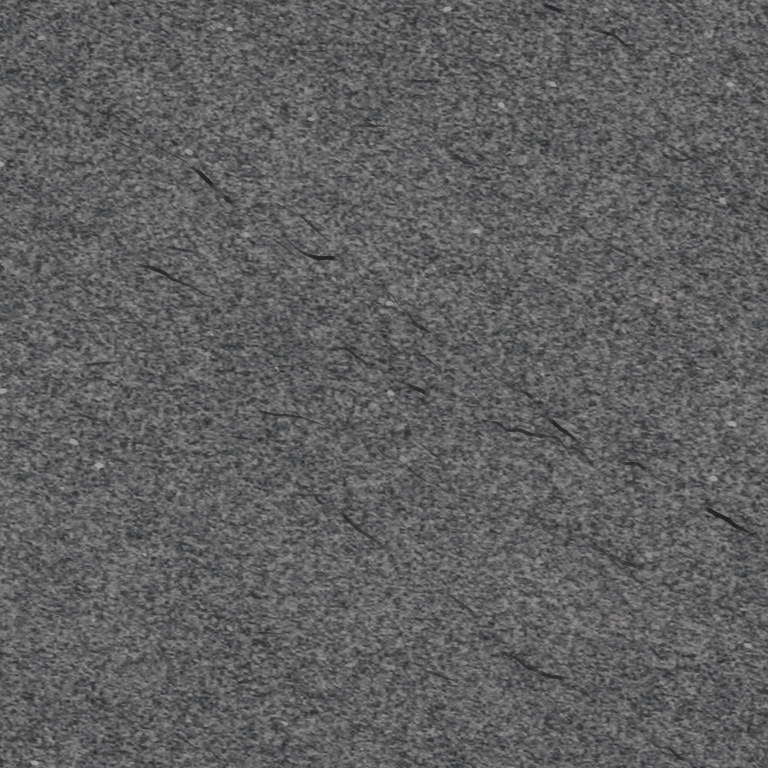
Reproduce this texture procedurally as a WebGL 2 fragment shader.

```glsl
#version 300 es
precision highp float;
// Dark grey stone: fine grain stretched along a slanted bedding direction,
// scattered pale flakes and dark pits, and broken hairline cracks that
// wander down to the right. Value noise and jittered grids build all parts.

uniform vec2 u_resolution;
out vec4 outColor;

float hash(vec2 p) {
    vec3 q = fract(p.xyx * vec3(0.1031, 0.1030, 0.0973));
    q += dot(q, q.yzx + 33.33);
    return fract((q.x + q.y) * q.z);
}

float noise(vec2 p) {
    vec2 cell = floor(p), f = fract(p);
    f = f * f * (3.0 - 2.0 * f);
    float low = mix(hash(cell), hash(cell + vec2(1, 0)), f.x);
    float high = mix(hash(cell + vec2(0, 1)), hash(cell + vec2(1, 1)), f.x);
    return mix(low, high, f.y);
}

vec2 turn(vec2 p, float angle) {
    float c = cos(angle), s = sin(angle);
    return vec2(c * p.x - s * p.y, s * p.x + c * p.y);
}

// Elongated spots, one at most per grid cell; returns their coverage.
float specks(vec2 p, float cells, float chance, vec2 halfSize, float seed, float px) {
    vec2 home = floor(p * cells);
    float cover = 0.0;
    for (int j = -1; j <= 1; j++) {
        for (int i = -1; i <= 1; i++) {
            vec2 id = home + vec2(i, j);
            vec2 key = id + seed;
            if (hash(key) > chance) continue;
            vec2 jitter = vec2(hash(key + 17.3), hash(key + 41.7));
            vec2 d = p - (id + jitter) / cells;
            d = turn(d, 0.9 * (hash(key + 63.1) - 0.5));
            d.y += 0.5 * halfSize.y * (noise(d * 250.0 + key) - 0.5);
            vec2 size = halfSize * mix(0.45, 1.2, hash(key + 87.9));
            float dist = (length(d / size) - 1.0) * size.y;
            float spot = 1.0 - smoothstep(-0.7 * px, 0.7 * px, dist);
            cover = max(cover, spot * mix(0.4, 1.0, hash(key + 5.7)));
        }
    }
    return cover;
}

// Long wandering fissures that open and close along their length.
float cracks(vec2 p, float px) {
    float cover = 0.0;
    for (int i = 0; i < 13; i++) {
        float k = float(i);
        float seed = k * 13.7 + 4.0;
        float strength = mix(0.4, 1.0, hash(vec2(seed, 2.0)));
        float x = p.x + 3.0;
        float path = (k - 6.0) * 0.108 + 0.06 * (hash(vec2(seed, 9.0)) - 0.5);
        path += p.x * 0.16 * (hash(vec2(seed, 5.0)) - 0.5);
        path += 0.045 * (noise(vec2(x * 4.0, seed)) - 0.5);
        path += 0.020 * (noise(vec2(x * 17.0, seed + 3.0)) - 0.5);
        path += 0.008 * (noise(vec2(x * 65.0, seed + 6.0)) - 0.5);
        float present = smoothstep(0.3, 0.6, noise(vec2(x * 5.0, seed + 8.0)));
        float open = smoothstep(0.45, 0.95, noise(vec2(x * 21.0, seed + 11.0)));
        float broken = smoothstep(0.2, 0.55, noise(vec2(x * 48.0, seed + 14.0)));
        float halfWidth = 0.0007 + 0.0021 * open * strength;
        float dist = abs(p.y - path);
        float line = 1.0 - smoothstep(halfWidth - 0.6 * px, halfWidth + 0.8 * px, dist);
        float halo = 0.14 * exp(-dist * 170.0);
        float depth = mix(0.5, 1.0, open) * mix(0.3, 1.0, broken);
        cover = max(cover, present * strength * max(line * depth, halo));
    }
    return cover;
}

void main() {
    float px = 1.0 / u_resolution.y;
    vec2 p = (gl_FragCoord.xy - 0.5 * u_resolution) * px;
    vec2 bed = turn(p, 0.24);
    vec2 rift = turn(p, 0.50);

    // Broad tone, faint streaks and fine interlocking grain
    float tone = 0.376;
    tone += 0.030 * (noise(p * 4.0 + 20.0) - 0.5);
    tone += 0.035 * (noise(rift * vec2(6.0, 22.0) + 50.0) - 0.5);
    vec2 warped = bed + 0.004 * vec2(noise(p * 90.0), noise(p * 90.0 + 31.0));
    tone += 0.23 * (noise(warped * vec2(170.0, 310.0) + 400.0) - 0.5);
    tone += 0.18 * (noise(turn(p, 0.05) * vec2(290.0, 410.0) + 700.0) - 0.5);
    tone += 0.05 * (noise(bed * vec2(60.0, 130.0) + 900.0) - 0.5);

    // Cool shadows and slightly warm lights
    float warmth = smoothstep(0.30, 0.56, tone);
    vec3 color = tone + mix(vec3(-0.004, 0.0, 0.006), vec3(0.006, 0.0, -0.008), warmth);

    // Pale mineral flakes, small and large
    float flakes = specks(bed, 75.0, 0.38, vec2(0.0035, 0.0016), 210.0, px);
    color = mix(color, vec3(0.60, 0.59, 0.565), 0.75 * flakes);
    float chips = specks(bed, 19.0, 0.22, vec2(0.0050, 0.0030), 530.0, px);
    color = mix(color, vec3(0.69, 0.68, 0.655), 0.85 * chips);

    // Dark pits, short splits and long cracks
    float pits = specks(bed, 26.0, 0.30, vec2(0.0058, 0.0018), 820.0, px);
    float splits = specks(turn(p, 0.36), 12.0, 0.32, vec2(0.021, 0.0016), 350.0, px);
    color = mix(color, vec3(0.17, 0.17, 0.175), 0.75 * max(pits, splits));
    color = mix(color, vec3(0.12, 0.12, 0.125), 0.92 * cracks(rift, px));

    outColor = vec4(color, 1.0);
}
```
